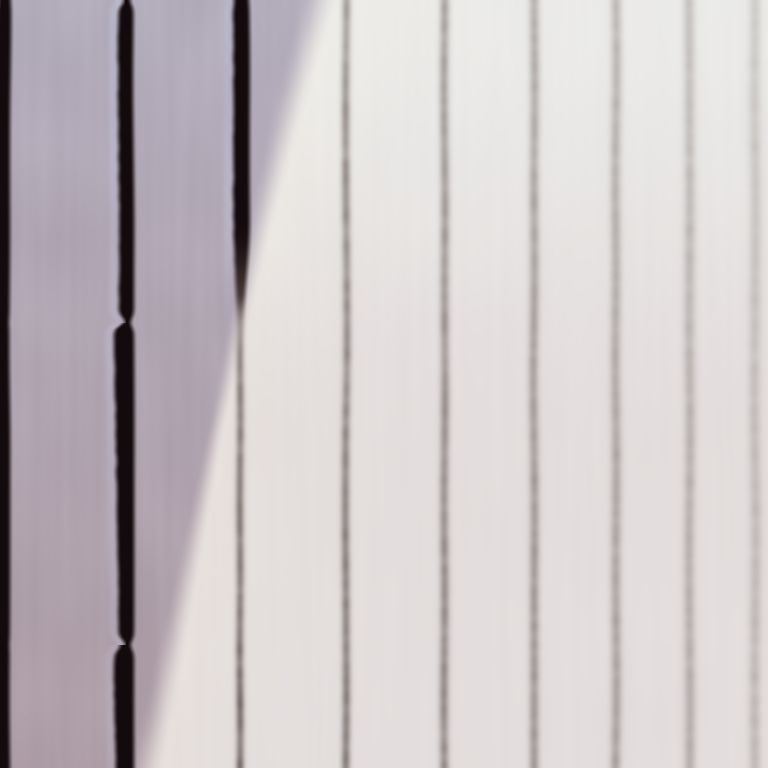
Reproduce this texture procedurally as a Shadertoy shader.

```glsl
// Painted vertical boards in receding perspective, crossed by a slanted shadow.

vec2 hashGradient(vec2 cell) {
    vec2 h = vec2(dot(cell, vec2(127.1, 311.7)), dot(cell, vec2(269.5, 183.3)));
    return 2.0 * fract(sin(h) * 43758.55) - 1.0;
}

float gradientNoise(vec2 p) {
    vec2 i = floor(p), f = fract(p), e = vec2(1.0, 0.0);
    vec2 u = f * f * f * (f * (f * 6.0 - 15.0) + 10.0);
    float low = mix(dot(hashGradient(i), f), dot(hashGradient(i + e.xy), f - e.xy), u.x);
    float high = mix(dot(hashGradient(i + e.yx), f - e.yx), dot(hashGradient(i + 1.0), f - 1.0), u.x);
    return mix(low, high, u.y);
}

// Seams draw closer together towards the right
float seamPosition(float i) {
    return 0.004 + 0.1648 * i - 0.0053 * i * i;
}

void mainImage(out vec4 fragColor, in vec2 fragCoord) {
    vec2 uv = fragCoord / iResolution.xy;
    float pixel = 1.0 / iResolution.x;

    // Slanted shadow, its penumbra wider towards both ends
    float shadowEdge = 0.19 + 0.225 * uv.y - 0.018 * sin(uv.y * 3.14) * uv.y;
    float penumbra = 0.012 + 0.03 * abs(uv.y - 0.45);
    float shade = smoothstep(-penumbra, penumbra, shadowEdge - uv.x);

    // Paint, with faint vertical streaks and blotches
    vec3 lit = mix(vec3(0.89, 0.868, 0.866), vec3(0.92, 0.918, 0.91), smoothstep(0.4, 1.0, uv.y));
    lit += vec3(0.02, 0.015, 0.0) * exp(-abs(uv.x - shadowEdge) * 14.0);
    vec3 shaded = mix(vec3(0.68, 0.615, 0.65), vec3(0.70, 0.675, 0.735), uv.y);
    float streaks = gradientNoise(uv * vec2(75.0, 3.0));
    float blotches = gradientNoise(uv * vec2(14.0, 8.0) + 7.0);
    vec3 color = mix(lit, shaded, shade);
    color += mix(0.010, 0.022, shade) * streaks + mix(0.006, 0.03, shade) * blotches;

    // Small raised flakes on the shaded boards
    float flakes = gradientNoise(uv * vec2(80.0, 55.0));
    color -= 0.07 * shade * smoothstep(0.4, 0.7, flakes) * smoothstep(0.1, 0.4, blotches);

    for (float i = 0.0; i < 9.0; i++) {
        float center = seamPosition(i) + 0.003 * gradientNoise(vec2(i * 3.7 + 0.5, uv.y * 5.0));
        float d = uv.x - center;
        float grit = gradientNoise(vec2(i * 9.1 + 0.3, uv.y * 55.0));

        // Sunlit seam: thin, growing softer and paler to the right
        float seamWidth = 0.0048 + 0.0004 * i;
        float strength = (0.92 - 0.08 * i) * mix(1.0, 0.75, uv.y) * (1.0 + 0.35 * grit);
        float seam = strength * exp(-d * d / (seamWidth * seamWidth));
        color = mix(color, vec3(0.42, 0.38, 0.365), seam * (1.0 - shade));

        // Shaded gap: black and wide, closing where the sunlight reaches it
        float depth = smoothstep(-0.01, 0.028, shadowEdge - center);
        float wear = i == 1.0 ? 1.0 : 0.15;
        float worn = fract((uv.y - 0.16) / 0.42);
        float widened = worn * smoothstep(0.585, 0.57, uv.y);
        float chip = exp(-pow(min(worn, 1.0 - worn) / 0.022, 2.0));
        float left = 0.0085 + wear * (0.007 * widened - 0.007 * chip) + 0.0016 * grit;
        float right = 0.0095 + 0.0015 * i - 0.004 * wear * chip;
        float halfWidth = mix(0.003, d < 0.0 ? left : right, depth);
        float soft = 0.0035 + pixel;
        float gap = smoothstep(soft, -soft, abs(d) - halfWidth);
        vec3 gapColor = mix(vec3(0.40, 0.33, 0.31), vec3(0.075, 0.04, 0.05), depth);
        color = mix(color, gapColor, gap * smoothstep(0.0, 0.4, depth));

        // Pale bluish lip along the left of each gap
        float lip = exp(-pow((d + left + 0.008) / 0.005, 2.0));
        color += vec3(0.02, 0.035, 0.05) * lip * shade * depth;
    }

    fragColor = vec4(clamp(color, 0.0, 1.0), 1.0);
}
```
